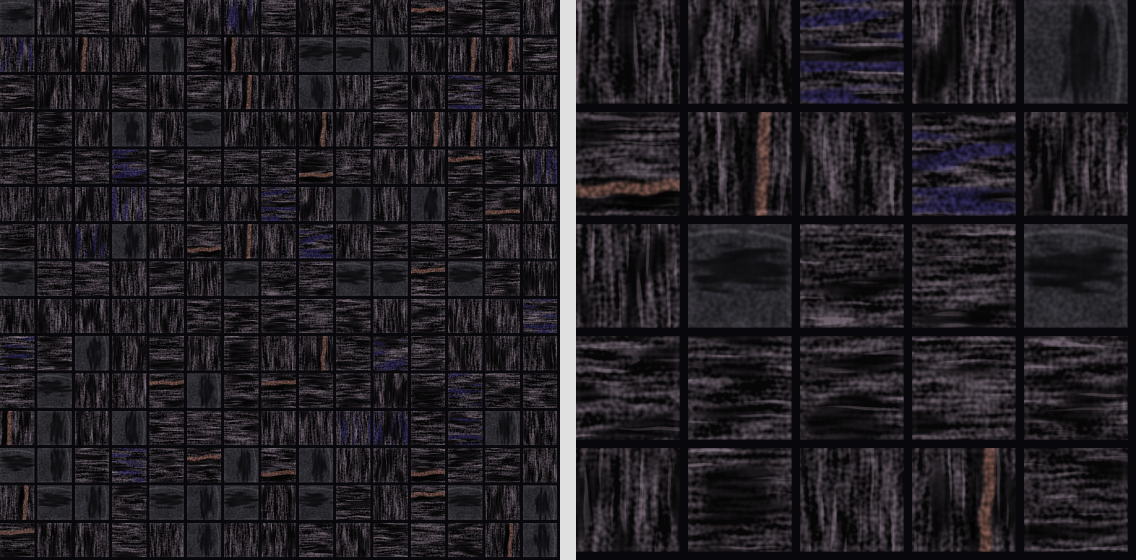
Left, the full canvas; right, a detail of the centre.
Give the GLSL for this texture, as a Shadertoy shader.

```glsl
#define TILES 15.0
#define GROUT_WIDTH 0.075
#define SLATE_SHARE 0.15
#define COPPER_SHARE 0.11
#define BLUE_SHARE 0.10
#define STREAK_CONTRAST 0.28
#define GRAIN_CONTRAST 0.17
#define GROUT_COLOR vec3(0.030, 0.029, 0.042)
#define STREAK_TINT vec3(1.0, 0.89, 1.0)
#define SLATE_COLOR vec3(0.165, 0.160, 0.180)
#define COPPER_COLOR vec3(0.43, 0.30, 0.27)
#define BLUE_COLOR vec3(0.15, 0.13, 0.31)

vec2 hash22(vec2 p) {
    vec3 q = fract(p.xyx * vec3(0.1031, 0.1030, 0.0973));
    q += dot(q, q.yzx + 33.33);
    return fract((q.xx + q.yz) * q.zy);
}

// Gradient noise, roughly -0.7 to 0.7
float noise(vec2 p) {
    vec2 i = floor(p), f = fract(p);
    vec2 u = f * f * f * (f * (f * 6.0 - 15.0) + 10.0);
    float corner[4];
    for (int k = 0; k < 4; k++) {
        vec2 o = vec2(k & 1, k >> 1);
        float angle = 6.2832 * hash22(i + o).x;
        corner[k] = dot(vec2(cos(angle), sin(angle)), f - o);
    }
    return mix(mix(corner[0], corner[1], u.x), mix(corner[2], corner[3], u.x), u.y);
}

// Soft band of given half width around zero
float band(float d, float halfWidth, float blur) {
    return 1.0 - smoothstep(halfWidth - blur, halfWidth + blur, abs(d));
}

// Brushed glass; p.x runs across the streaks, p.y along them
vec3 streakedGlass(vec2 p, vec2 seed, float grain) {
    p.x += 0.025 * noise(p * vec2(2.0, 3.0) + seed);
    float coarse = noise(p * vec2(8.0, 0.9) + seed);
    float fine = noise(p * vec2(19.0, 2.2) + seed.yx);
    float shadow = smoothstep(0.02, 0.30, noise(p * vec2(3.2, 1.1) + seed + 31.0));
    float scratch = smoothstep(0.22, 0.45, noise(p * vec2(15.0, 1.4) + seed + 57.0));
    float tone = 0.145 + STREAK_CONTRAST * (0.7 * coarse + fine) + GRAIN_CONTRAST * grain;
    tone = mix(tone, 0.035 + 0.06 * fine, 0.85 * shadow) + 0.15 * scratch;
    return STREAK_TINT * clamp(tone, 0.025, 0.42);
}

// Smooth slate with a ragged dark core and a pale arc
vec3 slateGlass(vec2 p, vec2 seed, float grain) {
    float ragged = noise(p * vec2(13.0, 3.0) + seed);
    vec2 core = (p - vec2(0.58, 0.48)) / vec2(0.23, 0.55);
    float dark = 1.0 - smoothstep(0.55, 1.15, length(core) + 0.8 * ragged);
    float arc = p.x - 0.93 + 0.25 * (p.y - 0.4) * (p.y - 0.4);
    vec3 color = SLATE_COLOR * (1.0 + 0.45 * grain + 0.3 * noise(p * 3.0 + seed));
    color = mix(color, vec3(0.05, 0.045, 0.055) * (1.0 + ragged), 0.85 * dark);
    return color + 0.09 * band(arc, 0.02, 0.02);
}

void mainImage(out vec4 fragColor, in vec2 fragCoord) {
    vec2 grid = fragCoord / iResolution.y * TILES;
    float pixel = TILES / iResolution.y;
    vec2 cell = floor(grid);
    vec2 local = fract(grid);

    // Grout lies along the right and lower side of each cell
    vec2 p = (local - vec2(0.0, GROUT_WIDTH)) / (1.0 - GROUT_WIDTH);
    vec2 inset = min(p, 1.0 - p) * (1.0 - GROUT_WIDTH);
    float edge = min(inset.x, inset.y);
    float tileMask = smoothstep(-0.5 * pixel, 0.5 * pixel, edge);

    // Each tile draws its own kind, direction and seed
    vec2 pick = hash22(cell + 7.0);
    vec2 turn = hash22(cell + 91.0);
    vec2 seed = floor(hash22(cell + 43.0) * 200.0);
    vec2 q = turn.x < 0.5 ? p : p.yx;
    float grain = noise(grid * 23.0) + 0.6 * noise(grid * 13.0 + 70.0);

    vec3 color;
    if (pick.x < SLATE_SHARE) {
        color = slateGlass(q, seed, grain);
    } else {
        color = streakedGlass(q, seed, grain);
        float kind = pick.x - SLATE_SHARE;
        if (kind < COPPER_SHARE) {
            // One grainy metallic vein
            float center = turn.y < 0.7 ? 0.73 : 0.27;
            float wander = 0.06 * noise(q.yy * 2.0 + seed) + 0.05 * (q.y - 0.5);
            float vein = band(q.x - center - wander, 0.055, 0.025);
            color *= 1.0 - 0.7 * band(q.x - center - wander + 0.13, 0.07, 0.03);
            color = mix(color, COPPER_COLOR * (0.9 + 0.6 * grain), 0.9 * vein);
        } else if (kind < COPPER_SHARE + BLUE_SHARE) {
            // Blue threads among the streaks
            float thread = smoothstep(0.02, 0.28, noise(q * vec2(7.0, 1.0) + seed + 13.0));
            color = mix(color * 1.1, BLUE_COLOR * (0.9 + 0.8 * grain), 0.75 * thread);
        }
    }

    // Faint worn rim
    float rim = band(edge - 0.025, 0.02, 0.02);
    color += 0.035 * rim * (1.0 + 1.5 * noise(grid * 6.0)) * STREAK_TINT;

    fragColor = vec4(clamp(mix(GROUT_COLOR, color, tileMask), 0.0, 1.0), 1.0);
}
```
